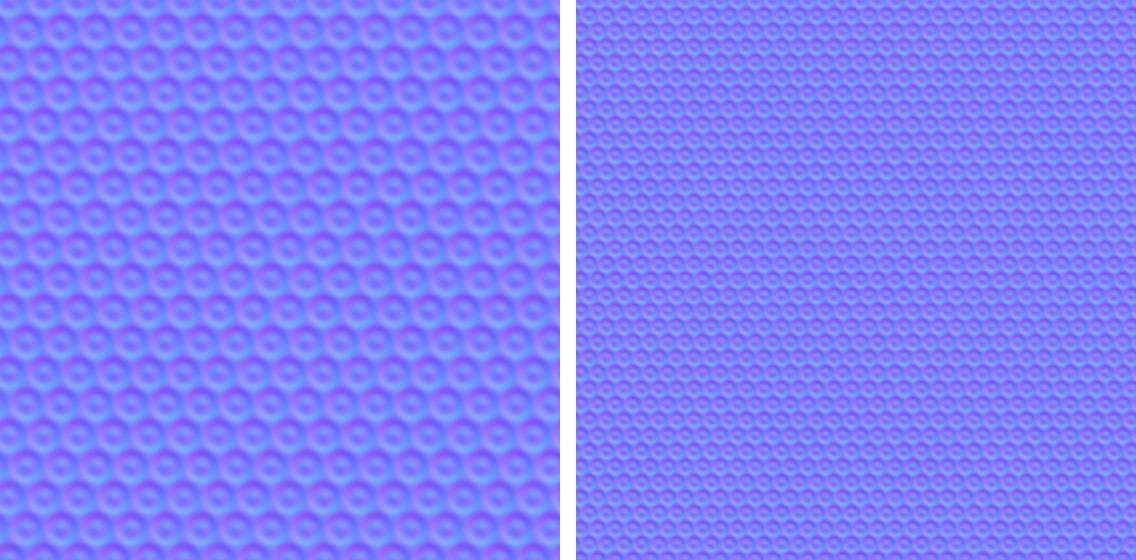
Left, the tile; right, the same tile 2 across and 2 down.
This texture map is drawn by a Shadertoy shader. Its source:

```glsl
// Tangent-space normal map of a honeycomb of round dimples, each with a raised
// centre. Every dimple adds a radial tilt: a wide outer rim slope and a weaker,
// opposite inner slope. Cell ids and noise wrap, so the tile is seamless.

const vec2  CELLS       = vec2(16.0, 18.0); // dimples across, rows down
const float ROW_SHIFT   = 0.25;             // x of the first centre in even rows
const float RIM_RADIUS  = 0.39;             // in cell widths
const float RIM_WIDTH   = 0.13;
const float RIM_SLOPE   = 0.34;
const float KNOB_RADIUS = 0.12;
const float KNOB_SLOPE  = 0.19;
const vec2  AXIS_GAIN   = vec2(0.65, 1.0);  // gentler tilt sideways
const float CELL_WEAR   = 0.08;             // strength change between dimples
const float DRIFT       = 0.025;            // slow uneven tilt
const vec2  DRIFT_GRID  = vec2(4.0, 6.0);

float hash(vec2 p) {
    vec3 q = fract(vec3(p.xyx) * 0.1031);
    q += dot(q, q.yzx + 33.33);
    return fract((q.x + q.y) * q.z);
}

// Value noise that repeats after a whole number of grid cells
float wrappedNoise(vec2 p, vec2 period, float seed) {
    vec2 id = floor(p), f = fract(p);
    f = f * f * (3.0 - 2.0 * f);
    vec2 a = mod(id, period) + seed;
    vec2 b = mod(id + 1.0, period) + seed;
    return mix(mix(hash(a), hash(vec2(b.x, a.y)), f.x),
               mix(hash(vec2(a.x, b.y)), hash(b), f.x), f.y);
}

// Sideways part of the normal around one dimple centre
vec2 dimpleTilt(vec2 d) {
    float r = length(d);
    float x = (r - RIM_RADIUS) / RIM_WIDTH;
    float k = r / KNOB_RADIUS;
    float rim = RIM_SLOPE * exp(-x * x);
    float knob = KNOB_SLOPE * k * exp(0.5 - 0.5 * k * k);
    return d / max(r, 1e-4) * (knob - rim);
}

void mainImage(out vec4 fragColor, in vec2 fragCoord) {
    vec2 uv = fragCoord / iResolution.xy;
    vec2 p = uv * CELLS;
    vec2 cellShape = vec2(1.0, CELLS.x / CELLS.y);

    // Sum the nearest dimples of the staggered rows
    vec2 tilt = vec2(0.0);
    for (int j = -1; j <= 1; j++) {
        float row = floor(p.y + 0.5) + float(j);
        float shift = ROW_SHIFT + 0.5 * mod(row, 2.0);
        for (int i = -1; i <= 1; i++) {
            float col = floor(p.x - shift + 0.5) + float(i);
            vec2 d = (p - vec2(col + shift, row)) * cellShape;
            float wear = hash(mod(vec2(col, row), CELLS) + 7.0) - 0.5;
            tilt += dimpleTilt(d) * (1.0 + CELL_WEAR * wear);
        }
    }
    tilt *= AXIS_GAIN;

    // Slow drift of the surface
    vec2 q = uv * DRIFT_GRID;
    tilt += DRIFT * (vec2(wrappedNoise(q, DRIFT_GRID, 3.0),
                          wrappedNoise(q, DRIFT_GRID, 41.0)) - 0.5);

    // Rebuild the normal and pack it into colour
    vec3 normal = vec3(tilt, sqrt(max(1.0 - dot(tilt, tilt), 0.0)));
    fragColor = vec4(0.5 + 0.5 * normal, 1.0);
}
```
